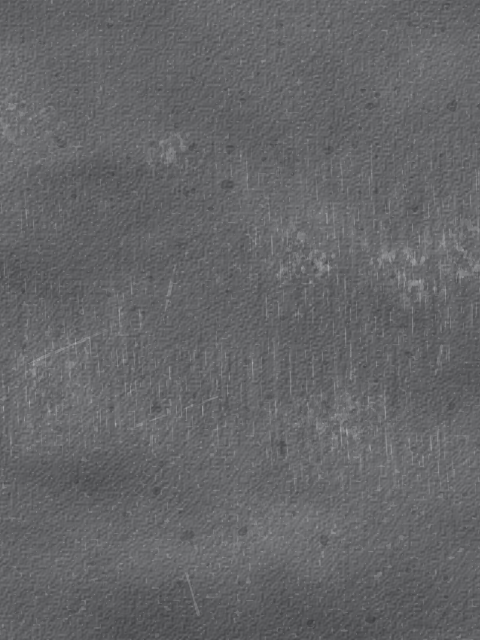
A WebGL 2 fragment shader for this texture:

```glsl
#version 300 es
precision highp float;

uniform vec2 u_resolution;
out vec4 fragColor;

float hash(vec2 p) {
    return fract(sin(dot(p, vec2(127.1, 311.7))) * 43758.55);
}

float noise(vec2 p) {
    vec2 i = floor(p), f = fract(p);
    f = f * f * (3.0 - 2.0 * f);
    float low = mix(hash(i), hash(i + vec2(1, 0)), f.x);
    float high = mix(hash(i + vec2(0, 1)), hash(i + vec2(1, 1)), f.x);
    return mix(low, high, f.y);
}

float fbm(vec2 p, int octaves) {
    float sum = 0.0, weight = 0.5, total = 0.0;
    for (int i = 0; i < octaves; i++) {
        sum += weight * noise(p);
        total += weight;
        weight *= 0.55;
        p = mat2(1.6, 1.2, -1.2, 1.6) * p + 17.3;
    }
    return sum / total;
}

// Soft elliptical stain, 1 at its centre
float stain(vec2 p, vec2 centre, vec2 radius) {
    vec2 d = (p - centre) / radius;
    return exp(-dot(d, d));
}

// One tapered, near-vertical stroke per randomly shifted cell
float scratches(vec2 p, vec2 cells, float halfWidth, float density, float seed, float pixel) {
    vec2 g = p * cells;
    g.y += 9.0 * hash(vec2(floor(g.x), seed));
    vec2 id = floor(g) + seed, f = fract(g);
    float lean = (hash(id + 3.1) - 0.5) * 0.3;
    float centre = mix(0.3, 0.7, hash(id + 5.7)) + lean * (f.y - 0.5);
    float d = abs(f.x - centre) / cells.x;
    float halfLength = mix(0.15, 0.48, hash(id + 8.3));
    float taper = 1.0 - smoothstep(halfLength * 0.4, halfLength, abs(f.y - 0.5));
    float line = 1.0 - smoothstep(halfWidth - 0.5 * pixel, halfWidth + 0.7 * pixel, d);
    return line * taper * step(hash(id + 1.9), density) * mix(0.35, 1.0, hash(id + 6.2));
}

// Irregular round pits: x is the hollow, y its lit lower rim
vec2 pits(vec2 p, float cells, float maxRadius, float density, float seed, float pixel) {
    vec2 g = p * cells, id = floor(g) + seed;
    vec2 centre = mix(vec2(0.3), vec2(0.7), vec2(hash(id), hash(id + 4.4)));
    float size = hash(id + 7.9);
    float radius = maxRadius * mix(0.3, 1.0, size * size);
    vec2 d = (fract(g) - centre) / cells;
    float dist = length(d) + radius * 0.9 * (noise(p * 1.2 / maxRadius) - 0.5);
    float hollow = 1.0 - smoothstep(radius - pixel, radius + pixel, dist);
    float rim = (1.0 - smoothstep(0.0, 1.5 * pixel, abs(dist - radius))) * step(d.y, -0.3 * radius);
    return vec2(hollow, rim) * step(hash(id + 2.6), density);
}

// Broken hairline between two points
float hairline(vec2 p, vec2 a, vec2 b, float halfWidth, float pixel) {
    vec2 ab = b - a;
    float t = clamp(dot(p - a, ab) / dot(ab, ab), 0.0, 1.0);
    float d = length(p - a - ab * t) + 0.003 * (noise(p * 45.0) - 0.5);
    float line = 1.0 - smoothstep(halfWidth, halfWidth + pixel, abs(d));
    return line * smoothstep(0.25, 0.6, noise(p * 110.0));
}

void main() {
    float pixel = 1.0 / u_resolution.y;
    vec2 p = gl_FragCoord.xy * pixel;
    vec2 warped = p + 0.07 * (vec2(fbm(p * 9.0, 4), fbm(p * 9.0 + 31.0, 4)) - 0.5);

    // Worn light areas and dark stains
    float wear = stain(warped, vec2(0.60, 0.60), vec2(0.22, 0.055))
        + 0.6 * stain(warped, vec2(0.00, 0.83), vec2(0.07, 0.07))
        + 0.6 * stain(warped, vec2(0.26, 0.76), vec2(0.07, 0.04))
        + 0.7 * stain(warped, vec2(0.05, 0.42), vec2(0.09, 0.045))
        + 0.6 * stain(warped, vec2(0.53, 0.34), vec2(0.10, 0.06))
        + 0.6 * stain(warped, vec2(0.42, 0.16), vec2(0.10, 0.045));
    float dark = stain(warped, vec2(0.46, 0.235), vec2(0.08, 0.03))
        + 0.8 * stain(warped, vec2(0.12, 0.26), vec2(0.13, 0.03))
        + 0.7 * stain(warped, vec2(0.02, 0.57), vec2(0.12, 0.05))
        + 0.6 * stain(warped, vec2(0.16, 0.73), vec2(0.14, 0.025))
        + 0.6 * stain(warped, vec2(0.30, 0.42), vec2(0.25, 0.05))
        + 0.9 * (1.0 - smoothstep(0.02, 0.15, warped.y));
    float clouds = fbm(warped * vec2(4.0, 7.0) + 5.0, 5) - 0.5;
    float tone = 0.389 + 0.15 * clouds + 0.035 * wear - 0.037 * dark;

    // Embossed grain and pale flecks
    vec2 grainPos = p * 270.0;
    tone += 0.085 * (noise(grainPos) - noise(grainPos + vec2(-0.6, 0.7)));
    tone += 0.04 * (fbm(p * 120.0, 3) - 0.5);
    tone += 0.09 * smoothstep(0.80, 0.97, noise(p * 210.0 + 40.0));
    float flakes = smoothstep(0.48, 0.72, fbm(p * vec2(150.0, 95.0), 3));
    tone += 0.16 * flakes * wear * smoothstep(0.3, 0.6, fbm(p * 22.0, 3));

    // Vertical brushing and scratches
    float zone = smoothstep(0.17, 0.30, p.y) * (1.0 - smoothstep(0.68, 0.82, p.y));
    zone *= smoothstep(0.36, 0.58, fbm(p * vec2(6.0, 8.0) + 12.0, 3) + 0.2 * wear);
    vec2 bent = p + vec2(0.012 * noise(p * 5.0) + 0.03 * p.y, 0.0);
    tone += 0.05 * zone * (noise(bent * vec2(170.0, 16.0)) - 0.45);
    float strokes = scratches(bent, vec2(85.0, 12.0), 0.0009, 0.6, 11.0, pixel)
        + scratches(bent + 0.37, vec2(120.0, 21.0), 0.0006, 0.5, 47.0, pixel);
    tone += 0.15 * zone * strokes * smoothstep(0.15, 0.65, noise(p * vec2(190.0, 130.0)));

    // Stray hairlines
    float stray = hairline(p, vec2(0.255, 0.50), vec2(0.275, 0.59), 0.0009, pixel)
        + hairline(p, vec2(0.29, 0.11), vec2(0.31, 0.04), 0.0009, pixel)
        + hairline(p, vec2(0.675, 0.39), vec2(0.69, 0.46), 0.0008, pixel)
        + hairline(p, vec2(0.20, 0.33), vec2(0.34, 0.38), 0.0006, pixel)
        + hairline(p, vec2(0.04, 0.43), vec2(0.18, 0.49), 0.0006, pixel);
    tone += 0.10 * stray;

    vec2 hollows = pits(p, 15.0, 0.010, 0.35, 3.0, pixel) + pits(p + 0.21, 38.0, 0.005, 0.3, 71.0, pixel);
    tone += 0.025 * hollows.y - 0.05 * hollows.x;

    fragColor = vec4(vec3(tone) + vec3(-0.002, 0.0, 0.009), 1.0);
}
```
